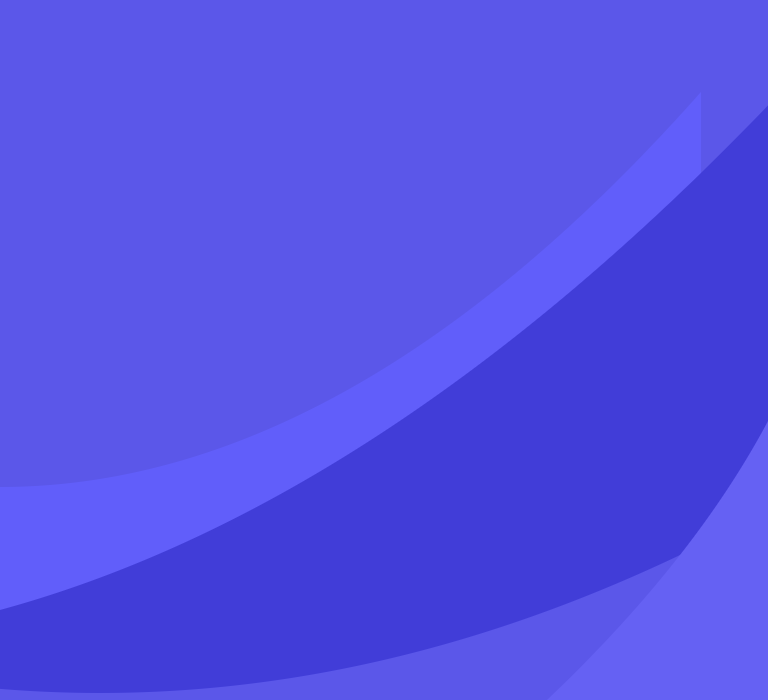
This background is drawn by a Shadertoy shader. Its source:

```glsl
// Flat indigo background of broad sweeping bands with smooth edges.
// Each band is bounded by a quadratic curve in canvas units (0 to 1)
// and the layers are painted from back to front.

const vec3 BASE_COLOR   = vec3(0.355, 0.341, 0.914);
const vec3 BLADE_COLOR  = vec3(0.380, 0.369, 0.980);
const vec3 DARK_COLOR   = vec3(0.253, 0.238, 0.849);
const vec3 CORNER_COLOR = vec3(0.398, 0.379, 0.953);

// Curve coefficients: constant, linear, quadratic
const vec3 BLADE_TOP   = vec3(0.3043, 0.0, 0.6774);
const vec3 DARK_TOP    = vec3(0.1286, 0.2995, 0.4213);
const vec3 DARK_BOTTOM = vec3(0.0159, -0.0900, 0.3455);
const vec3 CORNER_SIDE = vec3(0.7122, 0.9594, -0.5953);
const float BLADE_END  = 0.9128;

float curve(vec3 k, float t) {
    return k.x + t * (k.y + t * k.z);
}

// Coverage of the region where d is positive, softened over one pixel
float cover(float d) {
    float pixel = length(vec2(dFdx(d), dFdy(d)));
    return clamp(0.5 + d / max(pixel, 1e-6), 0.0, 1.0);
}

void mainImage(out vec4 fragColor, in vec2 fragCoord) {
    vec2 p = fragCoord / iResolution.xy;

    // Bright blade, cut off by a vertical edge
    float blade = cover(curve(BLADE_TOP, p.x) - p.y) * cover(BLADE_END - p.x);
    vec3 color = mix(BASE_COLOR, BLADE_COLOR, blade);

    // Dark sweep, with the base colour again beneath it
    color = mix(color, DARK_COLOR, cover(curve(DARK_TOP, p.x) - p.y));
    color = mix(color, BASE_COLOR, cover(curve(DARK_BOTTOM, p.x) - p.y));

    // Light lower right corner, bounded by a curve along the height
    color = mix(color, CORNER_COLOR, cover(p.x - curve(CORNER_SIDE, p.y)));

    fragColor = vec4(color, 1.0);
}
```
